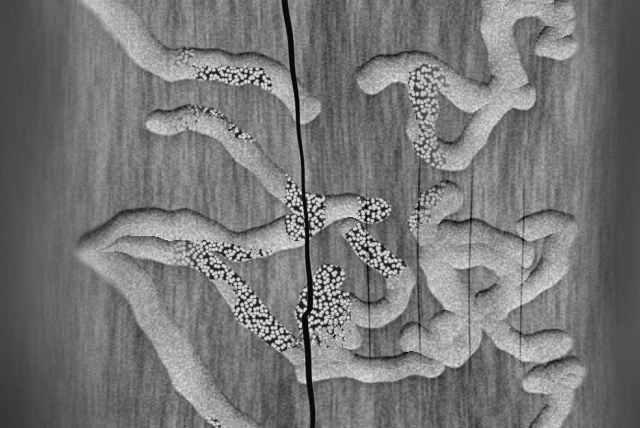
Write a WebGL 1 fragment shader that draws this texture.

```glsl
precision highp float;
// Beetle galleries carved into grey, cracked wood with vertical grain and frass.
uniform vec2 u_resolution;

const float WOOD_TONE = 0.46;
const float FLOOR_TONE = 0.67;
const float CRACK_TONE = 0.04;
const float GALLERY_RADIUS = 0.034;
const float STEP_LENGTH = 0.042;
const float WALL_WIDTH = 0.012;
const float SHADOW_DEPTH = 0.62;
const float GRAIN_CONTRAST = 0.24;
const float FRASS_SCALE = 105.0;
const float CRACK_HALF_WIDTH = 0.0065;

vec2 hash2(vec2 p) {
  vec2 q = vec2(dot(p, vec2(127.1, 311.7)), dot(p, vec2(269.5, 183.3)));
  return fract(sin(q) * 43758.55);
}

float valueNoise(vec2 p) {
  vec2 i = floor(p), f = fract(p);
  f = f * f * (3.0 - 2.0 * f);
  float low = mix(hash2(i).x, hash2(i + vec2(1.0, 0.0)).x, f.x);
  float high = mix(hash2(i + vec2(0.0, 1.0)).x, hash2(i + 1.0).x, f.x);
  return mix(low, high, f.y);
}

// Cellular noise: distance to the nearest scattered point.
float cells(vec2 p) {
  vec2 base = floor(p);
  float nearest = 2.0;
  for (int y = -1; y <= 1; y++) {
    for (int x = -1; x <= 1; x++) {
      vec2 c = base + vec2(float(x), float(y));
      nearest = min(nearest, length(c + hash2(c) - p));
    }
  }
  return nearest;
}

// Nearest gallery: x is the signed distance to its edge, yz points outwards.
vec3 galleries(vec2 p) {
  vec3 best = vec3(9.0, 0.0, 1.0);
  for (int g = 0; g < 14; g++) {
    float k = float(g);
    vec2 seed = hash2(vec2(k, 4.7));
    vec2 a;
    float heading, turn, phase, stride = STEP_LENGTH;
    if (g < 5) {
      // Long galleries on the left, the last three fanning from one point.
      a = vec2(g == 1 ? 0.37 : 0.22, max(0.42, 1.02 - 0.3 * k));
      heading = g < 2 ? -0.45 : 0.1 - 0.5 * (k - 2.0);
      turn = g == 4 ? 0.2 : 0.48;
      phase = g == 0 ? 3.8 : 1.57;
      if (g == 3) stride *= 1.5;
    } else {
      // Tangled galleries on a jittered grid.
      float m = k - 5.0;
      a = vec2(0.81 + 0.2 * mod(m, 3.0), 0.17 + 0.33 * floor(m / 3.0));
      a += 0.12 * (seed - 0.5);
      heading = 6.283 * seed.x;
      turn = 1.4;
      phase = 6.283 * seed.y;
    }
    float radius = GALLERY_RADIUS * (0.85 + 0.3 * seed.y);
    for (int j = 0; j < 14; j++) {
      float angle = heading + turn * sin(0.52 * float(j) + phase);
      vec2 stepVec = stride * vec2(cos(angle), sin(angle));
      if (a.x > 1.3) stepVec.x = -abs(stepVec.x);
      if (g > 4 && a.x < 0.74) stepVec.x = abs(stepVec.x);
      float t = clamp(dot(p - a, stepVec) / dot(stepVec, stepVec), 0.0, 1.0);
      vec2 away = p - a - t * stepVec;
      float len = length(away);
      if (len - radius < best.x) best = vec3(len - radius, away / max(len, 0.0001));
      a += stepVec;
    }
  }
  return best;
}

void main() {
  vec2 p = gl_FragCoord.xy / u_resolution.y;
  float pixel = 1.0 / u_resolution.y;
  float blur = smoothstep(0.42, 0.0, p.x) + smoothstep(1.28, 1.5, p.x);
  float sharp = 1.0 - 0.9 * blur;

  // Wood: broad stains, long fibres and fine pores.
  float bend = 0.012 * sin(4.0 * p.y + 5.0 * p.x);
  vec2 q = vec2(p.x + bend, p.y);
  float stain = valueNoise(q * vec2(9.0, 2.5)) - 0.5;
  float fibre = valueNoise(q * vec2(48.0, 5.0)) - 0.5;
  float fine = valueNoise(q * vec2(170.0, 22.0)) - 0.5;
  float speck = valueNoise(p * 230.0) - 0.5;
  float wood = WOOD_TONE + GRAIN_CONTRAST * (0.8 * stain + sharp * (0.6 * fibre + 0.7 * fine));
  wood += 0.14 * sharp * speck;

  // Carved galleries: shaded upper walls, bright lower rims, sandy floors.
  vec2 warped = p + 0.006 * sin(p.yx * vec2(31.0, 37.0)) + 0.0025 * sin(p.yx * 83.0);
  vec3 carve = galleries(warped);
  float soft = mix(0.0025, 0.022, blur) + 0.5 * pixel;
  float inside = smoothstep(soft, -soft, carve.x);
  float wall = exp(-abs(carve.x) / mix(WALL_WIDTH, 0.025, blur));
  float facing = carve.z - 0.25 * carve.y;
  float sand = cells(p * 150.0) - 0.5;
  float ground = FLOOR_TONE + 0.16 * (valueNoise(p * 14.0) - 0.5);
  ground += sharp * (0.15 * sand + 0.16 * speck);
  ground += wall * (0.12 * max(-facing, 0.0) - SHADOW_DEPTH * max(facing, 0.0));
  wood -= 0.13 * wall * max(-facing, 0.0);
  float tone = mix(wood, ground, inside);

  // Frass: grains packed in the galleries around the crack.
  float zone = smoothstep(0.36, 0.5, p.x) * smoothstep(1.15, 0.9, p.x);
  float clump = valueNoise(p * 10.0 + 3.0) + 0.12 * speck;
  float frass = inside * zone * smoothstep(0.66, 0.71, clump);
  float crumbs = mix(0.82, 0.12, smoothstep(0.2, 0.75, cells(p * FRASS_SCALE)));
  tone = mix(tone, crumbs, frass);

  // Hairline splits, then the main crack with its pale edge.
  for (int i = 0; i < 4; i++) {
    float k = float(i);
    float x = 0.86 + 0.12 * k + 0.004 * sin(9.0 * p.y + k);
    float reach = smoothstep(0.12, 0.2, p.y) * smoothstep(0.65, 0.5, p.y + 0.06 * sin(5.0 * k));
    tone -= 0.25 * reach * smoothstep(0.0015 + pixel, 0.0, abs(p.x - x));
  }
  float crackX = 0.73 - 0.064 * p.y * p.y + 0.0015 * sin(43.0 * p.y);
  crackX -= 0.012 * smoothstep(0.28, 0.26, p.y) * smoothstep(0.0, 0.24, p.y);
  float gap = abs(p.x - crackX) - CRACK_HALF_WIDTH * (0.85 + 0.25 * sin(8.0 * p.y));
  tone += 0.1 * exp(-abs(gap) / 0.004);
  tone = mix(tone, CRACK_TONE, smoothstep(0.5 * pixel + 0.001, -0.001 - 0.5 * pixel, gap));

  // Darker, rounded flanks of the trunk.
  tone *= 1.0 - 0.3 * smoothstep(0.25, 0.0, p.x) - 0.28 * smoothstep(1.3, 1.5, p.x);
  tone *= 1.0 - 0.15 * smoothstep(0.25, 0.0, p.y) * blur;
  gl_FragColor = vec4(vec3(clamp(tone, 0.0, 1.0)), 1.0);
}
```
